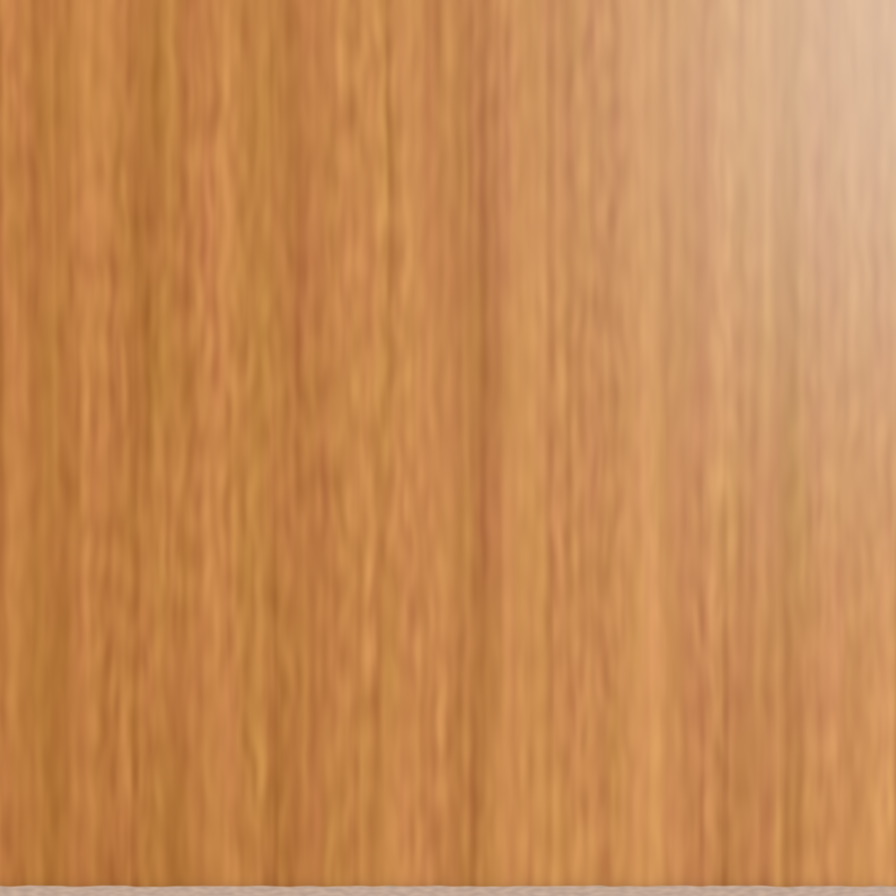
Write a Shadertoy shader that draws this texture.

```glsl
// Warm varnished wood with soft vertical grain, a sheen at the upper right and a pale bottom edge.

const vec3 WOOD_DARK   = vec3(0.595, 0.335, 0.145);
const vec3 WOOD_LIGHT  = vec3(0.828, 0.572, 0.318);
const vec3 RED_SHIFT   = vec3(0.007, -0.007, 0.012);
const vec3 SIDE_LIGHT  = vec3(0.065, 0.075, 0.085);
const vec3 SHEEN_COLOR = vec3(0.890, 0.795, 0.720);
const vec3 EDGE_COLOR  = vec3(0.765, 0.660, 0.590);

const vec2 SHEEN_CENTER  = vec2(1.06, 1.00);
const vec2 SHEEN_SIZE    = vec2(0.36, 0.54);
const float SHEEN_AMOUNT = 0.76;
const float EDGE_HEIGHT  = 0.011;

// Frequencies across and along the grain
const vec2 BAND_FREQ   = vec2(11.0, 0.40);
const vec2 STREAK_FREQ = vec2(31.0, 0.9);
const vec2 LINE_FREQ   = vec2(78.0, 2.2);
const vec2 FLECK_FREQ  = vec2(80.0, 20.0);
const vec2 SEAM_FREQ   = vec2(44.0, 0.55);

// Integer hash giving a unit gradient per lattice point
vec2 gradientAt(ivec2 cell) {
    uint h = uint(cell.x) * 1597334677u ^ uint(cell.y) * 3812015801u;
    h = (h ^ (h >> 16)) * 2246822519u;
    h = (h ^ (h >> 13)) * 3266489917u;
    h ^= h >> 16;
    float angle = float(h & 65535u) / 65536.0 * 6.28319;
    return vec2(cos(angle), sin(angle));
}

// Gradient noise, roughly -1 to 1
float noise(vec2 p) {
    ivec2 i = ivec2(floor(p));
    vec2 f = fract(p);
    vec2 u = f * f * f * (f * (f * 6.0 - 15.0) + 10.0);
    float a = dot(gradientAt(i), f);
    float b = dot(gradientAt(i + ivec2(1, 0)), f - vec2(1.0, 0.0));
    float c = dot(gradientAt(i + ivec2(0, 1)), f - vec2(0.0, 1.0));
    float d = dot(gradientAt(i + ivec2(1, 1)), f - vec2(1.0));
    return 1.4 * mix(mix(a, b, u.x), mix(c, d, u.x), u.y);
}

// Two offset layers hide the lattice of a strongly stretched noise
float grain(vec2 p, vec2 freq, float seed) {
    vec2 q = p * freq + seed;
    return 0.75 * (noise(q) + noise(q * vec2(1.27, 0.83) + vec2(31.4, 17.7)));
}

vec3 woodColor(vec2 p) {
    // Fibres drift slightly sideways along their length
    vec2 q = p;
    q.x += 0.0025 * noise(p * vec2(6.0, 2.5) + 5.3);
    vec2 wavy = q;
    wavy.x += 0.0030 * noise(p * vec2(30.0, 15.0) + 9.1);

    // Bands, streaks, fine lines and short flecks
    float band   = grain(q, BAND_FREQ, 3.7);
    float streak = grain(q, STREAK_FREQ, 11.3);
    float line   = grain(mix(q, wavy, 0.4), LINE_FREQ, 23.9);
    float fleck  = grain(wavy, FLECK_FREQ, 41.2);
    float fleckArea = 0.65 + 0.6 * smoothstep(-0.3, 0.4, grain(q, vec2(9.0, 1.2), 57.0));
    float seam = smoothstep(0.22, 0.70, grain(q, SEAM_FREQ, 71.6));

    float tone = 0.62 + 0.20 * band + 0.20 * streak + 0.17 * line
               + 0.18 * fleck * fleckArea - 0.22 * seam;
    vec3 color = mix(WOOD_DARK, WOOD_LIGHT, clamp(tone, 0.0, 1.2));

    // Reddish and golden zones
    float hue = grain(q, vec2(17.0, 0.9), 83.5) + 1.2 * grain(wavy, vec2(40.0, 6.0), 97.1);
    return color + RED_SHIFT * hue;
}

vec3 lightWood(vec3 color, vec2 p) {
    // Broad brightening toward the right and the top
    float side = smoothstep(0.0, 1.0, p.x) * 0.85 + 0.25 * (p.y - 0.4);
    color += SIDE_LIGHT * side;
    // Reflected glow flattens the grain
    vec2 d = (p - SHEEN_CENTER) / SHEEN_SIZE;
    return mix(color, SHEEN_COLOR, SHEEN_AMOUNT * exp(-dot(d, d)));
}

void mainImage(out vec4 fragColor, in vec2 fragCoord) {
    vec2 p = fragCoord / iResolution.xy;
    vec3 color = lightWood(woodColor(p), p);

    // Pale rough edge below a thin contact shadow
    float edgeTop = EDGE_HEIGHT + 0.0010 * noise(vec2(p.x * 45.0, 2.5));
    float above = p.y - edgeTop;
    color *= 1.0 - 0.10 * exp(-max(above, 0.0) / 0.006);
    float blur = max(0.0015, 1.0 / iResolution.y);
    vec3 edge = EDGE_COLOR * (1.0 + 0.07 * noise(p * vec2(90.0, 220.0)));
    color = mix(edge, color, smoothstep(-blur, blur, above));

    fragColor = vec4(clamp(color, 0.0, 1.0), 1.0);
}
```
